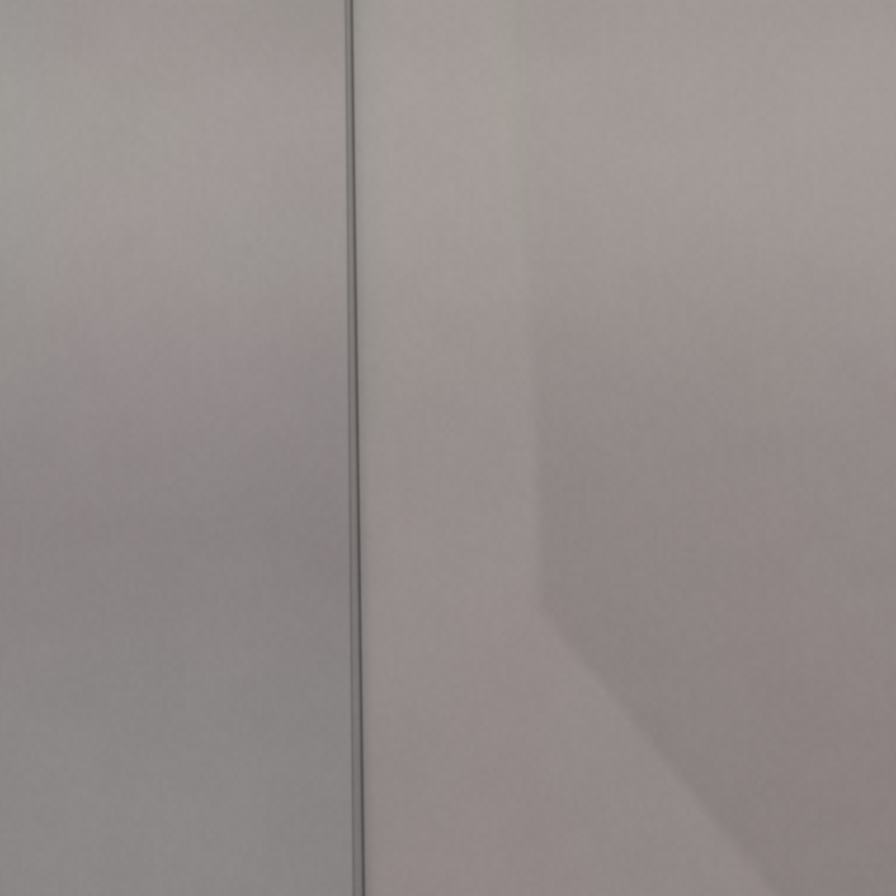
Reproduce this texture procedurally as a Shadertoy shader.

```glsl
float hash(vec2 p) {
    return fract(sin(dot(p, vec2(127.1, 311.7))) * 43758.5453);
}

float valueNoise(vec2 p) {
    vec2 i = floor(p), f = fract(p);
    f = f * f * (3.0 - 2.0 * f);
    return mix(mix(hash(i), hash(i + vec2(1, 0)), f.x),
               mix(hash(i + vec2(0, 1)), hash(i + vec2(1, 1)), f.x), f.y);
}

// Soft vertical stroke, 1 at its centre
float stroke(float x, float width) {
    return exp(-x * x / (width * width));
}

vec3 leftPanel(vec2 uv) {
    vec3 c = mix(vec3(0.545, 0.532, 0.530), vec3(0.545, 0.515, 0.520), smoothstep(0.1, 0.42, uv.y));
    c = mix(c, vec3(0.632, 0.606, 0.596), smoothstep(0.38, 0.86, uv.y));
    c -= 0.020 * smoothstep(0.87, 1.0, uv.y);
    // Cool sheen at the far left, shade towards the seam
    c += vec3(-0.010, 0.004, 0.0) * stroke(uv.x, 0.05) * smoothstep(0.5, 0.8, uv.y);
    return c - 0.012 * smoothstep(0.22, 0.39, uv.x);
}

vec3 rightPanel(vec2 uv) {
    vec3 c = mix(vec3(0.568, 0.535, 0.528), vec3(0.590, 0.558, 0.550), smoothstep(0.0, 0.5, uv.y));
    c = mix(c, vec3(0.645, 0.617, 0.603), smoothstep(0.45, 0.88, uv.y));
    c -= 0.012 * smoothstep(0.9, 1.0, uv.y);

    // Shadow bounded by a leaning edge and a diagonal
    float sideEdge = uv.x - 0.601 + 0.032 * smoothstep(0.2, 1.1, uv.y) * uv.y;
    float diagonalEdge = dot(uv - vec2(0.605, 0.316), vec2(0.771, 0.637));
    float inside = min(sideEdge, diagonalEdge);
    float depth = mix(0.032, 0.011, smoothstep(0.35, 0.8, uv.y));
    depth *= mix(0.55, 1.0, exp(-2.5 * max(inside, 0.0)));
    c -= depth * smoothstep(-0.009, 0.011, inside);

    // Faint green tint along the upper edge
    c += vec3(0.0, 0.006, -0.005) * stroke(sideEdge, 0.02) * smoothstep(0.6, 0.95, uv.y);
    // Cool rim beside the seam
    return c + vec3(-0.018, -0.008, -0.009) * stroke(uv.x - 0.405, 0.018);
}

void mainImage(out vec4 fragColor, in vec2 fragCoord) {
    vec2 uv = fragCoord / iResolution.xy;
    float soft = max(0.0018, 1.0 / iResolution.x);

    float seamLeft = mix(0.3945, 0.3855, uv.y);
    float seamRight = mix(0.4070, 0.3935, uv.y);
    float pastSeam = smoothstep(-soft, soft, uv.x - seamRight);
    vec3 color = mix(leftPanel(uv), rightPanel(uv), pastSeam);

    // Seam: grey strip between a thin line and a dark groove
    float strip = smoothstep(-soft, soft, uv.x - seamLeft) * (1.0 - pastSeam);
    color = mix(color, vec3(0.455, 0.445, 0.44) + 0.05 * uv.y, 0.8 * strip);
    color -= 0.065 * stroke(uv.x - seamLeft, 0.0018);
    color -= 0.135 * stroke(uv.x - seamRight + 0.001, 0.0022);
    color -= 0.030 * stroke(uv.x - seamRight - 0.003, 0.006);

    // Mottling and fine woven grain
    color += 0.008 * (valueNoise(uv * 22.0) - 0.5);
    color += 0.012 * (valueNoise(uv * vec2(190.0, 150.0)) - 0.5);
    color += 0.005 * (hash(floor(uv * 384.0)) - 0.5);
    color += vec3(0.004, -0.001, 0.003) * (valueNoise(uv * 7.0 + 9.0) - 0.5);

    fragColor = vec4(clamp(color, 0.0, 1.0), 1.0);
}
```
